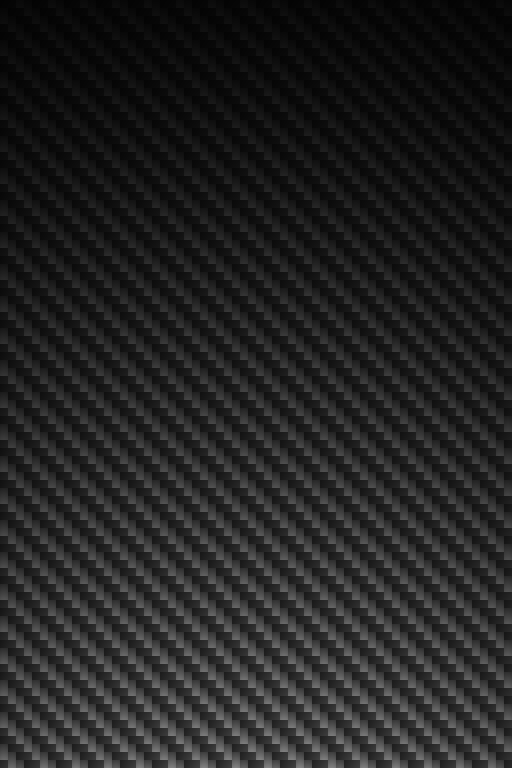
A Shadertoy shader for this texture:

```glsl
// Carbon fibre in a 2x2 twill: bright upright tows and dark cross tows, each two cells
// long, shift one cell per row and form stairs that descend to the right.
// A vertical light ramp and side falloff shade the cloth; supersampling smooths edges.

const vec2 CELLS = vec2(64.0, 96.0); // weave cells across and down
const float TWILL = 4.0;             // cells in one repeat
const int SAMPLES = 4;               // samples per axis for smooth edges

// Relative brightness of an upright tow: dim head, bright foot, rounded sides.
float uprightTone(float across, float down) {
    float roundness = 0.92 + 0.32 * across * (1.0 - across);
    return roundness * mix(0.85, 1.75, down);
}

// Relative brightness of a cross tow: it emerges from shadow to the right.
float crossTone(float along, float down) {
    return mix(0.45, 0.82, along) * mix(0.92, 1.08, down);
}

// Weave brightness at uv, averaging about one.
float weave(vec2 uv) {
    vec2 grid = vec2(uv.x, 1.0 - uv.y) * CELLS;
    vec2 cell = floor(grid);
    vec2 local = fract(grid);
    float phase = mod(cell.x - cell.y, TWILL);
    // Phases 0 and 1 are the halves of a cross tow, 3 and 2 of an upright tow
    return phase < 1.5
        ? crossTone((phase + local.x) / 2.0, local.y)
        : uprightTone(local.x, (3.0 - phase + local.y) / 2.0);
}

// Large-scale light: strong at the foot, dim at the top and sides.
float lighting(vec2 uv) {
    float ramp = mix(0.03, 0.275, pow(clamp(1.0 - uv.y, 0.0, 1.0), 1.15));
    float side = 2.0 * uv.x - 1.0;
    return ramp * (1.07 - 0.2 * side * side);
}

void mainImage(out vec4 fragColor, in vec2 fragCoord) {
    // Average the weave over a grid inside the pixel
    float tone = 0.0;
    for (int j = 0; j < SAMPLES; j++) {
        for (int i = 0; i < SAMPLES; i++) {
            vec2 offset = (vec2(i, j) + 0.5) / float(SAMPLES) - 0.5;
            tone += weave((fragCoord + offset) / iResolution.xy);
        }
    }
    tone /= float(SAMPLES * SAMPLES);

    float grey = tone * lighting(fragCoord / iResolution.xy);
    fragColor = vec4(vec3(grey), 1.0);
}
```
